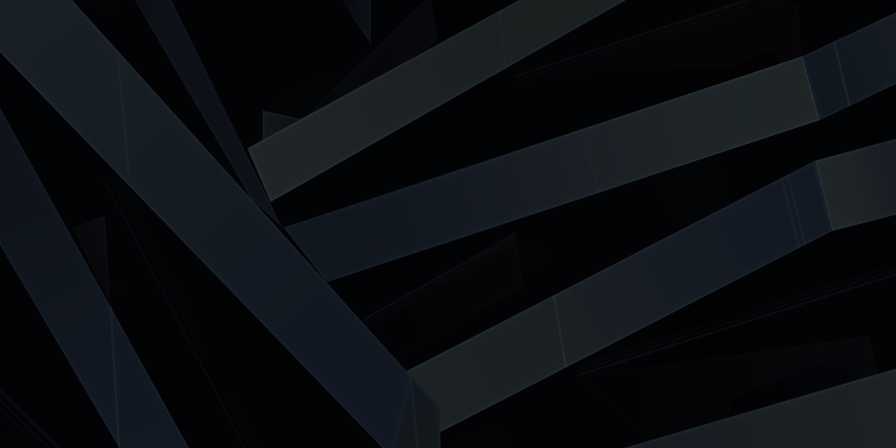
Write a Shadertoy shader that draws this background.

```glsl
// Dim night facade of crossing steel beams with faint seams and rails.

// Canvas space: 200 wide, 100 high; one pixel expressed in those units.
float pixelSize() { return 200.0 / iResolution.x; }

// Signed distance to the line a-b, positive on its left side.
float sideOf(vec2 p, vec2 a, vec2 b) {
    vec2 e = normalize(b - a);
    return dot(p - a, vec2(-e.y, e.x));
}

// Convex clockwise panel, shaded from a to b, with a thin lit rim.
void panel(inout vec3 col, vec2 p, vec2 a, vec2 b, vec2 c, vec2 d, vec3 near, vec3 far) {
    float dist = max(max(sideOf(p, a, b), sideOf(p, b, c)),
                     max(sideOf(p, c, d), sideOf(p, d, a)));
    float along = clamp(dot(p - a, b - a) / dot(b - a, b - a), 0.0, 1.0);
    vec3 face = mix(near, far, smoothstep(0.0, 1.0, along));
    face *= 1.0 + 0.3 * exp(-abs(dist + 0.25) * 5.0);
    col = mix(col, face, clamp(0.5 - dist / pixelSize(), 0.0, 1.0));
}

// Soft thin stroke that tints what lies below it.
void stroke(inout vec3 col, vec2 p, vec2 a, vec2 b, vec3 tint) {
    vec2 e = b - a;
    float t = clamp(dot(p - a, e) / dot(e, e), 0.0, 1.0);
    float dist = length(p - a - e * t);
    col += tint * (1.0 - smoothstep(0.1, 0.2 + pixelSize(), dist));
}

// Layered sines give the unlit parts a slow cloudy variation.
float haze(vec2 p) {
    float sum = 0.0;
    for (int i = 1; i <= 3; i++) {
        float f = float(i);
        sum += sin(p.x * 0.06 * f + 2.0 * sin(p.y * 0.05 * f + f)) / f;
    }
    return 0.5 + 0.25 * sum;
}

void mainImage(out vec4 fragColor, in vec2 fragCoord) {
    vec2 p = fragCoord / iResolution.xy * vec2(200.0, 100.0);

    vec3 night = vec3(0.010, 0.012, 0.019);
    vec3 dusk = vec3(0.024, 0.027, 0.034);
    vec3 navy = vec3(0.066, 0.088, 0.122);
    vec3 slate = vec3(0.085, 0.108, 0.130);
    vec3 ash = vec3(0.122, 0.146, 0.154);
    vec3 railTint = vec3(0.030, 0.034, 0.038);
    vec3 seamTint = vec3(0.035, 0.040, 0.043);

    vec3 col = night * (0.65 + 0.6 * haze(p));

    // Faint glazing in the gaps
    panel(col, p, vec2(16.1, 49.2), vec2(23.4, 51.8), vec2(24.7, 32.3), vec2(20.4, 40.7), dusk, dusk * 1.6);
    panel(col, p, vec2(75, 102), vec2(82.8, 102), vec2(82.8, 90.1), vec2(78.5, 96.5), dusk, navy * 0.7);
    panel(col, p, vec2(68, 74), vec2(96, 101), vec2(97.7, 91), vec2(70, 72), dusk, vec3(0.028, 0.030, 0.050));
    panel(col, p, vec2(58.6, 75.3), vec2(67.2, 73.5), vec2(67, 70), vec2(58.6, 66), slate * 0.8, slate * 0.6);
    panel(col, p, vec2(81, 29), vec2(115, 47.5), vec2(117, 36), vec2(88, 20), night, dusk * 0.8);
    panel(col, p, vec2(115, 83), vec2(168, 101), vec2(178, 99), vec2(179, 86), night, dusk * 0.75);
    panel(col, p, vec2(146, 78), vec2(173, 89), vec2(174, 85), vec2(150, 77), night * 0.6, night * 0.6);
    panel(col, p, vec2(129, 16), vec2(194, 25), vec2(196, 16), vec2(145, 1), night, dusk);
    panel(col, p, vec2(163, 11), vec2(191, 22), vec2(192, 15), vec2(163, 7), night * 0.7, vec3(0.018, 0.021, 0.043));

    // Parallel rails
    for (int i = 0; i < 3; i++) {
        float k = float(i);
        vec3 tint = railTint / (1.0 + k);
        stroke(col, p, vec2(115, 83.0 - k), vec2(167, 100.0 - k), tint * 0.7);
        stroke(col, p, vec2(129, 16.2 + k), vec2(200, 38.8 + k), tint);
        stroke(col, p, vec2(81, 28.5 - k), vec2(115, 47.8 - k), tint * 0.8);
        stroke(col, p, vec2(23.4 + 1.6 * k, 59.6), vec2(54.7 + 1.6 * k, 0), tint * 0.5);
        stroke(col, p, vec2(0, 12.8 - 2.0 * k), vec2(13.0 - 2.0 * k, 0), tint);
    }

    // Rear strut and upper beam
    panel(col, p, vec2(28.9, 102), vec2(37.3, 102), vec2(63, 49.2), vec2(56, 55.7), navy * 0.6, navy * 0.75);
    panel(col, p, vec2(55.2, 66.9), vec2(119.5, 102), vec2(143.3, 102), vec2(60.4, 54.9), ash, ash * 0.82);
    stroke(col, p, vec2(111.5, 97.5), vec2(113, 84.5), seamTint * 0.3);

    // Middle beam with its bent end
    panel(col, p, vec2(63.3, 49.2), vec2(179.2, 87.5), vec2(183.1, 73.2), vec2(72.9, 37), navy, ash);
    panel(col, p, vec2(179.2, 87.5), vec2(202, 98.2), vec2(202, 82.2), vec2(183.1, 73.2), navy, slate);
    stroke(col, p, vec2(186.2, 90.6), vec2(189.6, 76.6), seamTint);
    stroke(col, p, vec2(130, 71), vec2(133.5, 57.2), seamTint * 0.25);

    // Lower beam with its bent end
    panel(col, p, vec2(89.8, 16.7), vec2(181.8, 64.1), vec2(185.7, 48.4), vec2(98.4, 3.6), ash * 0.9, navy * 1.12);
    panel(col, p, vec2(181.8, 64.1), vec2(202, 69.6), vec2(202, 52.6), vec2(185.7, 48.4), ash, slate);
    stroke(col, p, vec2(123.7, 33.8), vec2(126.3, 18.2), seamTint);
    for (int i = 0; i < 2; i++) {
        vec2 shift = vec2(1.3, 0.7) * float(i);
        stroke(col, p, vec2(174.5, 60.2) + shift, vec2(178.4, 44.8) + shift, seamTint * 0.6);
    }

    // Bottom right ledge
    panel(col, p, vec2(132.4, -2), vec2(202, 18.3), vec2(202, -2), vec2(167, -2), slate, ash * 0.9);

    // Left beam
    panel(col, p, vec2(-2, 79.6), vec2(43.3, -2), vec2(27.8, -2), vec2(-2, 48.7), navy * 0.85, navy * 1.1);
    stroke(col, p, vec2(24.7, 31.8), vec2(26.6, 0), seamTint * 0.8);

    // Front diagonal beam and its end facet
    panel(col, p, vec2(7.1, 110), vec2(91.7, 16.1), vec2(87.3, -2), vec2(-20, 109), slate * 1.12, navy * 1.05);
    panel(col, p, vec2(91.7, 16.1), vec2(98.2, 9), vec2(98.4, -2), vec2(87.3, -2), navy, slate * 0.85);
    stroke(col, p, vec2(91.7, 16.1), vec2(93.2, 0), seamTint * 0.6);
    stroke(col, p, vec2(26.3, 87), vec2(28.8, 61), seamTint * 0.5);

    fragColor = vec4(col, 1.0);
}
```
